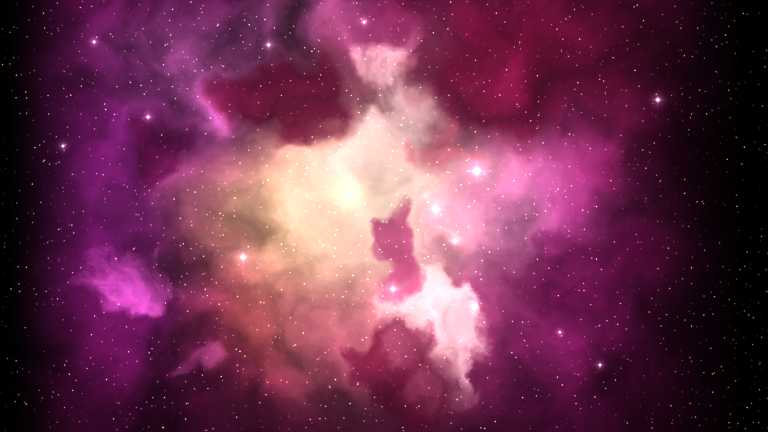
Give the GLSL for this background, as a WebGL 2 fragment shader.

```glsl
#version 300 es
precision highp float;

#define CLOUD_SCALE 4.5
#define DETAIL_SCALE 10.0
#define WARP 0.17
#define FINE_WARP 0.07
#define EDGE_BREAKUP 1.9
#define CONTRAST 2.3
#define HEART_CONTRAST 0.5
#define STAR_RADIUS 0.0017
#define STAR_GAIN 0.95
#define FLARE_LENGTH 0.016

uniform vec2 u_resolution;
out vec4 fragColor;

const vec3 NIGHT   = vec3(0.05, 0.005, 0.035);
const vec3 PLUM    = vec3(0.26, 0.03, 0.17);
const vec3 CRIMSON = vec3(0.35, 0.05, 0.17);
const vec3 VIOLET  = vec3(0.38, 0.08, 0.36);
const vec3 MAGENTA = vec3(0.54, 0.11, 0.41);
const vec3 ORCHID  = vec3(0.80, 0.40, 0.72);
const vec3 RUST    = vec3(0.60, 0.21, 0.21);
const vec3 ROSE    = vec3(0.82, 0.40, 0.48);
const vec3 PINK    = vec3(0.98, 0.75, 0.78);
const vec3 AMBER   = vec3(1.0, 0.71, 0.47);
const vec3 CREAM   = vec3(1.0, 0.87, 0.79);

// Flaring stars: position and size
const vec3 FLARES[14] = vec3[14](
  vec3(1.104, 0.604, 1.5), vec3(1.009, 0.516, 1.1), vec3(1.053, 0.442, 0.7),
  vec3(0.563, 0.405, 1.1), vec3(1.101, 0.291, 0.9), vec3(1.523, 0.769, 1.0),
  vec3(0.910, 0.331, 1.0), vec3(0.843, 0.949, 0.8), vec3(0.218, 0.903, 0.7),
  vec3(0.146, 0.662, 0.7), vec3(0.343, 0.729, 0.8), vec3(1.389, 0.155, 0.7),
  vec3(0.622, 0.896, 0.8), vec3(1.296, 0.231, 0.6));

float hash(vec2 p) {
  vec3 h = fract(p.xyx * 0.1031);
  h += dot(h, h.yzx + 33.33);
  return fract((h.x + h.y) * h.z);
}

float noise(vec2 p) {
  vec2 i = floor(p), f = fract(p);
  f = f * f * (3.0 - 2.0 * f);
  vec2 e = vec2(1, 0);
  return mix(mix(hash(i), hash(i + e), f.x),
             mix(hash(i + e.yx), hash(i + e.xx), f.x), f.y);
}

float fbm(vec2 p) {
  float sum = 0.0, amp = 0.5;
  for (int i = 0; i < 6; i++) {
    sum += amp * noise(p);
    p = mat2(1.6, 1.2, -1.2, 1.6) * p + 7.3;
    amp *= 0.5;
  }
  return sum;
}

vec2 fbmOffset(vec2 p) {
  return vec2(fbm(p), fbm(p + 17.0)) - 0.49;
}

// Soft elliptical glow
float glow(vec2 p, vec2 center, vec2 radius) {
  vec2 d = (p - center) / radius;
  return exp(-dot(d, d));
}

// Ellipse with a ragged, cloudy edge
float puff(vec2 p, vec2 center, vec2 radius, float n) {
  float g = glow(p, center, radius);
  return smoothstep(0.28, 0.75, g + EDGE_BREAKUP * (n - 0.49) * smoothstep(0.0, 0.35, g));
}

// Scattered small stars on jittered grids
vec3 starDust(vec2 p) {
  vec3 sum = vec3(0);
  for (int i = 0; i < 3; i++) {
    float scale = 22.0 + 17.0 * float(i);
    vec2 g = p * scale + 31.0 * float(i), id = floor(g);
    vec2 jitter = 0.15 + 0.7 * vec2(hash(id + 3.1), hash(id + 8.7));
    float d = length(fract(g) - jitter) / scale;
    float level = pow(hash(id + 15.4), 8.0);
    vec3 tint = mix(vec3(1, 0.55, 0.7), vec3(1, 0.9, 1), hash(id + 21.9));
    sum += tint * level * exp(-d * d / (STAR_RADIUS * STAR_RADIUS));
  }
  return sum;
}

float flare(vec2 d, float size) {
  vec2 a = abs(d) / (FLARE_LENGTH * size);
  float core = exp(-dot(a, a) * 14.0) * 1.2 + 0.25 * exp(-dot(a, a) * 1.2);
  return core + 0.5 * (exp(-a.x * 1.6 - a.y * 16.0) + exp(-a.y * 1.6 - a.x * 16.0));
}

void main() {
  vec2 p = (gl_FragCoord.xy - 0.5 * u_resolution) / u_resolution.y + vec2(0.889, 0.5);
  vec2 q = p + WARP * fbmOffset(p * 4.0) + FINE_WARP * fbmOffset(p * 13.0 + 5.0);
  float n = fbm(q * CLOUD_SCALE + 4.0);
  float fine = fbm(q * DETAIL_SCALE + 9.0);
  float mixed = mix(n, fine, 0.55);

  // Broad colour fields
  vec3 col = PLUM;
  col = mix(col, VIOLET, glow(q, vec2(0.36, 0.58), vec2(0.36, 0.5)));
  col = mix(col, CRIMSON, glow(q, vec2(1.25, 0.8), vec2(0.36, 0.3)));
  col = mix(col, MAGENTA, glow(q, vec2(1.2, 0.4), vec2(0.27, 0.32)));
  col = mix(col, ORCHID, 0.65 * glow(q, vec2(0.45, 0.85), vec2(0.2, 0.15)));
  col = mix(col, ORCHID, 0.5 * glow(q, vec2(0.7, 0.93), vec2(0.2, 0.06)));
  col = mix(col, ORCHID, 0.9 * glow(q, vec2(1.13, 0.52), vec2(0.19, 0.15)));

  // Warm heart of the nebula
  col = mix(col, RUST, 0.85 * glow(q, vec2(0.63, 0.27), vec2(0.15, 0.19)));
  col = mix(col, ROSE, 0.75 * glow(q, vec2(0.86, 0.25), vec2(0.23, 0.2)));
  col = mix(col, ROSE, glow(q, vec2(0.85, 0.55), vec2(0.3, 0.28)));
  col = mix(col, AMBER, 0.95 * glow(q, vec2(0.71, 0.51), vec2(0.17, 0.18)));
  col = mix(col, PINK, 0.8 * puff(q, vec2(0.94, 0.71), vec2(0.13, 0.17), mixed));
  col = mix(col, PINK, 0.8 * puff(q, vec2(1.02, 0.28), vec2(0.11, 0.16), fine));
  float heart = glow(q, vec2(0.87, 0.55), vec2(0.25, 0.21));
  col = mix(col, CREAM, 0.95 * heart);

  // Dark clouds in front
  col = mix(col, CRIMSON, 0.85 * puff(q, vec2(0.64, 0.8), vec2(0.2, 0.11), mixed));
  col = mix(col, PLUM, 0.7 * puff(q, vec2(0.36, 0.65), vec2(0.08, 0.1), mixed));
  col = mix(col, CRIMSON, 0.8 * puff(q, vec2(1.19, 0.81), vec2(0.21, 0.15), mixed));
  col = mix(col, ROSE, 0.75 * puff(q, vec2(1.05, 0.69), vec2(0.09, 0.06), fine));
  col = mix(col, PLUM, 0.6 * puff(q, vec2(1.33, 0.37), vec2(0.17, 0.12), mixed));
  col = mix(col, mix(MAGENTA, ROSE, 0.6), 0.9 * puff(q, vec2(0.935, 0.43), vec2(0.055, 0.12), fine));
  col = mix(col, CRIMSON, 0.75 * puff(q, vec2(0.93, 0.14), vec2(0.12, 0.11), fine));

  // Lit wisps on the left
  col += ORCHID * 0.6 * puff(q, vec2(0.32, 0.38), vec2(0.12, 0.09), fine) * fine;
  col += ORCHID * 0.7 * puff(q, vec2(0.475, 0.145), vec2(0.08, 0.04), fine) * fine;
  col += ORCHID * 0.5 * glow(q, vec2(0.465, 0.75), vec2(0.035, 0.05));

  // Billowing light and shade, gentler in the heart
  col *= clamp(1.0 + mix(CONTRAST, HEART_CONTRAST, heart) * (mixed - 0.48), 0.35, 1.7);

  // Dark margins
  float sides = smoothstep(0.0, 0.26, p.x) * smoothstep(1.75, 1.32, p.x);
  float floorFade = mix(0.55, 1.0, smoothstep(-0.02, 0.22, p.y));
  col = mix(NIGHT * sides, col, sides * floorFade);

  // Core light and stars
  col += vec3(1, 0.9, 0.55) * 0.3 * glow(p, vec2(0.806, 0.549), vec2(0.035));
  col += STAR_GAIN * starDust(p);
  for (int i = 0; i < FLARES.length(); i++)
    col += vec3(1, 0.75, 0.95) * flare(p - FLARES[i].xy, FLARES[i].z);
  fragColor = vec4(clamp(col, 0.0, 1.0), 1.0);
}
```
